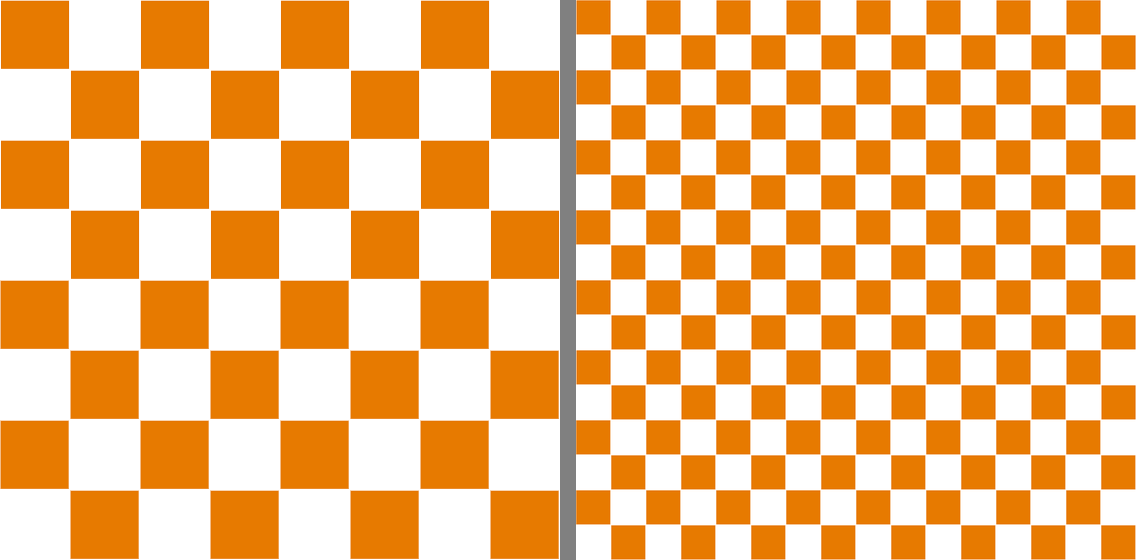
Left, the tile; right, the same tile 2 across and 2 down.
Reproduce this pattern procedurally as a WebGL 1 fragment shader.

```glsl
precision highp float;

// Checkerboard of 8 by 8 cells: orange squares alternate with white ones.
// Each orange square is a box distance slightly smaller than its cell, which
// leaves thin white gaps, with a faint darker rim just inside its edge.

uniform vec2 u_resolution;

float boxDistance(vec2 p, float halfSize) {
    vec2 d = abs(p) - halfSize;
    return length(max(d, 0.0)) + min(max(d.x, d.y), 0.0);
}

void main() {
    vec2 grid = gl_FragCoord.xy / u_resolution * 8.0;
    float pixel = 8.0 / min(u_resolution.x, u_resolution.y);
    vec2 cell = floor(grid);

    // The upper four rows sit a hair further right than the lower four.
    vec2 center = vec2(mix(0.494, 0.5005, step(4.0, cell.y)), 0.504);
    float dist = boxDistance(fract(grid) - center, 0.4865);

    // Cells with an odd coordinate sum are filled.
    float filled = mod(cell.x + cell.y, 2.0);
    float coverage = filled * (1.0 - smoothstep(-0.6 * pixel, 0.6 * pixel, dist));

    // Darker rim along the inside of the edge.
    float rim = smoothstep(-0.018, -0.010, dist);
    vec3 orange = mix(vec3(0.906, 0.478, 0.0), vec3(0.898, 0.45, 0.0), rim);

    gl_FragColor = vec4(mix(vec3(1.0), orange, coverage), 1.0);
}
```
